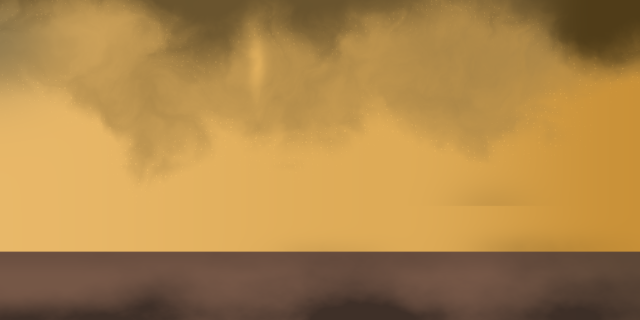
This background is drawn by a WebGL 1 fragment shader. Its source:

```glsl
precision highp float;
// Smoky amber sky with ragged storm clouds above a flat, dusky brown plain.
uniform vec2 u_resolution;

float hash(vec2 p) {
  vec3 q = fract(p.xyx * 0.1031);
  q += dot(q, q.yzx + 33.33);
  return fract((q.x + q.y) * q.z);
}

float noise(vec2 p) {
  vec2 i = floor(p), f = fract(p);
  f = f * f * (3.0 - 2.0 * f);
  return mix(mix(hash(i), hash(i + vec2(1.0, 0.0)), f.x),
             mix(hash(i + vec2(0.0, 1.0)), hash(i + 1.0), f.x), f.y);
}

float fbm(vec2 p) {
  float sum = 0.0, gain = 0.5;
  for (int i = 0; i < 6; i++) {
    sum += gain * noise(p);
    p = mat2(1.6, 1.2, -1.2, 1.6) * p + 7.3;
    gain *= 0.5;
  }
  return sum;
}

float bump(float x, float centre, float width) {
  float d = (x - centre) / width;
  return exp(-d * d);
}

float blob(vec2 p, vec2 centre, vec2 radius) {
  vec2 d = (p - centre) / radius;
  return exp(-dot(d, d));
}

// Lower outline of the pale cloud veil
float veilEdge(float x) {
  return 0.61 + 0.13 * bump(x, 0.0, 0.26) - 0.13 * bump(x, 0.48, 0.13)
       - 0.05 * bump(x, 0.97, 0.16) + 0.07 * bump(x, 1.22, 0.08)
       - 0.08 * bump(x, 1.5, 0.17) + 0.17 * bump(x, 2.05, 0.25);
}

// Lower outline of the dark storm bank
float stormEdge(float x) {
  return 0.98 - 0.13 * bump(x, 0.64, 0.16) - 0.05 * bump(x, 1.05, 0.2)
       - 0.15 * bump(x, 1.86, 0.13) - 0.1 * bump(x, 2.05, 0.12)
       + 0.07 * bump(x, 0.27, 0.16) + 0.05 * bump(x, 1.45, 0.15);
}

// Soft round flecks, one per grid cell
float flecks(vec2 p) {
  vec2 cell = floor(p);
  vec2 centre = 0.3 + 0.4 * vec2(hash(cell), hash(cell + 19.0));
  float radius = 0.08 + 0.2 * hash(cell + 41.0);
  return step(0.5, hash(cell + 73.0))
       * (1.0 - smoothstep(radius * 0.4, radius, length(fract(p) - centre)));
}

vec3 sky(vec2 p) {
  // Amber light, paler on the left and deeper on the right
  vec3 color = mix(vec3(0.91, 0.72, 0.41), vec3(0.87, 0.67, 0.34), smoothstep(0.0, 1.3, p.x));
  color = mix(color, vec3(0.79, 0.57, 0.22), smoothstep(1.25, 2.0, p.x));

  // Billows warped by a second noise field
  vec2 warp = vec2(fbm(p * 4.0 + 3.0), fbm(p * 4.0 + 21.0)) - 0.5;
  float billow = fbm(p * 5.0 + warp * 2.0) - 0.5;
  float wisps = fbm(p * 11.0 + warp * 5.0 + 40.0) - 0.5;

  float height = p.y - veilEdge(p.x + warp.x * 0.12) + billow * 0.2 + wisps * 0.06;
  float veil = 0.65 * smoothstep(-0.07, 0.07, height) + 0.35 * smoothstep(0.0, 0.32, height);
  veil *= 1.0 - 0.45 * blob(p + warp * 0.12, vec2(0.3, 0.92), vec2(0.19, 0.12));
  color = mix(color, vec3(0.67, 0.525, 0.28), veil * (0.9 + 0.5 * wisps));

  // Grey haze in the upper left
  color = mix(color, vec3(0.53, 0.46, 0.31), 0.75 * blob(p, vec2(-0.04, 0.88), vec2(0.19, 0.17)));

  float depth = p.y - stormEdge(p.x + warp.x * 0.15) + billow * 0.16 + wisps * 0.06;
  float storm = smoothstep(-0.12, 0.09, depth);
  vec3 stormColor = mix(vec3(0.39, 0.31, 0.17), vec3(0.28, 0.21, 0.08), smoothstep(1.6, 1.85, p.x));
  color = mix(color, stormColor, storm * 0.92);

  // Lit wisp and flecks along the torn edges
  color += vec3(0.13, 0.1, 0.05) * blob(p + warp * 0.08, vec2(0.79, 0.82), vec2(0.025, 0.1));
  float rim = bump(height, 0.0, 0.06) + bump(depth, -0.04, 0.05);
  color += vec3(0.045, 0.035, 0.02) * flecks(p * 65.0 + warp * 4.0) * rim;

  // Low smudges: a flat-bottomed shadow and dust near the horizon
  float shelf = blob(p, vec2(1.53, 0.35), vec2(0.13, 0.07)) * smoothstep(0.354, 0.359, p.y);
  float dust = blob(p, vec2(1.7, 0.215), vec2(0.2, 0.05)) + 0.5 * blob(p, vec2(1.02, 0.21), vec2(0.15, 0.04));
  return color * (1.0 - 0.07 * shelf - 0.16 * dust * (0.7 + billow));
}

vec3 ground(vec2 p) {
  vec3 color = mix(vec3(0.46, 0.34, 0.275), vec3(0.4, 0.305, 0.235), smoothstep(1.45, 2.0, p.x));
  color *= 1.0 - 0.09 * smoothstep(0.13, 0.21, p.y);

  // Soot gathers along the bottom and leaves two paler gaps
  float soot = fbm(p * vec2(6.0, 9.0) + 12.0) - 0.5;
  float patches = 0.7 * blob(p, vec2(0.47, 0.02), vec2(0.18, 0.09))
                + 0.5 * blob(p, vec2(0.13, 0.0), vec2(0.16, 0.06))
                + 0.8 * blob(p, vec2(1.08, 0.02), vec2(0.28, 0.12))
                + 0.55 * blob(p, vec2(1.82, 0.04), vec2(0.25, 0.12))
                + 0.35 * (1.0 - smoothstep(0.0, 0.08, p.y));
  float shade = clamp(patches * (1.0 + 1.4 * soot) + 0.25 * soot, 0.0, 1.0);
  return mix(color, vec3(0.21, 0.16, 0.135), shade * 0.85);
}

void main() {
  vec2 p = gl_FragCoord.xy / u_resolution * vec2(2.0, 1.0);
  float pixel = 1.0 / u_resolution.y;
  float aboveHorizon = smoothstep(-pixel, pixel, p.y - 0.2135);
  gl_FragColor = vec4(mix(ground(p), sky(p), aboveHorizon), 1.0);
}
```
